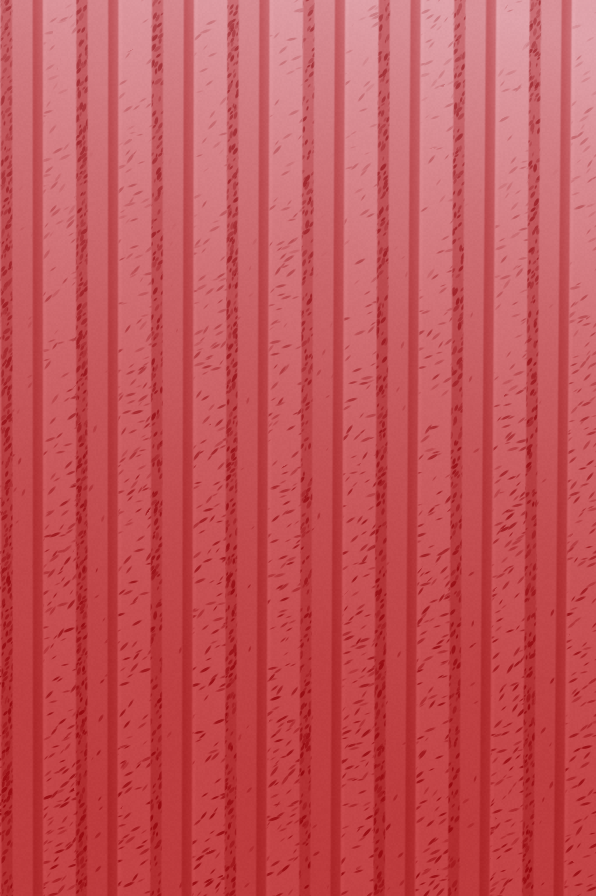
Reproduce this texture procedurally as a WebGL 2 fragment shader.

```glsl
#version 300 es
precision highp float;

uniform vec2 u_resolution;
out vec4 fragColor;

const float PITCH = 0.1268;      // width of one rib and pan, canvas width = 1
const float FIRST_GROOVE = 0.011;
const vec3 PAINT_LOW = vec3(0.760, 0.250, 0.260);
const vec3 PAINT_HIGH = vec3(0.872, 0.625, 0.655);
const vec3 SHADE = vec3(0.885, 0.600, 0.610);
const vec3 WET_LOW = vec3(0.590, 0.035, 0.060);
const vec3 WET_HIGH = vec3(0.640, 0.190, 0.220);

float hash(vec2 p) {
    vec3 q = fract(vec3(p.xyx) * 0.1031);
    q += dot(q, q.yzx + 33.33);
    return fract((q.x + q.y) * q.z);
}

// Soft-edged strip between two positions
float strip(float x, float left, float right, float soft) {
    return smoothstep(left - soft, left + soft, x)
         * (1.0 - smoothstep(right - soft, right + soft, x));
}

// Broad uneven patches in 0..1
float patches(vec2 p) {
    float s = sin(p.x * 9.0 + 2.0 * sin(p.y * 5.0)) + sin(p.y * 13.0 - p.x * 17.0 + 1.3);
    return 0.5 + 0.25 * s;
}

// Slanted drops: one jittered ellipse per cell, kept with the given chance
float drops(vec2 p, float cell, float angle, vec2 radii, float chance, float pixel) {
    vec2 along = vec2(cos(angle), sin(angle));
    vec2 home = floor(p / cell);
    float cover = 0.0;
    for (int j = -1; j <= 1; j++) {
        for (int i = -1; i <= 1; i++) {
            vec2 id = home + vec2(i, j);
            vec2 jitter = vec2(hash(id + 3.7), hash(id + 41.3));
            vec2 d = p - (id + jitter) * cell;
            float turn = (hash(id + 77.1) - 0.5) * 0.8;
            vec2 axis = along * cos(turn) + vec2(-along.y, along.x) * sin(turn);
            vec2 size = radii * mix(0.50, 1.30, hash(id + 19.9));
            vec2 e = vec2(dot(d, axis), dot(d, vec2(-axis.y, axis.x))) / size;
            float edge = (length(e) - 1.0) * size.y;
            float drop = 1.0 - smoothstep(-0.6 * pixel, 0.6 * pixel, edge);
            float kept = step(hash(id + 58.6), chance);
            cover = max(cover, drop * kept * mix(0.35, 1.0, hash(id + 91.2)));
        }
    }
    return cover;
}

// Painted sheet brightening toward the top right
vec3 paint(vec2 uv) {
    float sheen = pow(uv.y, 1.75) * mix(0.82, 1.08, uv.x);
    sheen += 0.012 * sin(uv.x * 23.0 + uv.y * 7.0) * sin(uv.y * 19.0);
    return mix(PAINT_LOW, PAINT_HIGH, clamp(sheen, 0.0, 1.0));
}

void main() {
    vec2 uv = gl_FragCoord.xy / u_resolution;
    vec2 p = gl_FragCoord.xy / u_resolution.x;
    float pixel = 1.0 / u_resolution.x;

    // Ribs draw slightly together toward the bottom
    float lean = 0.016 * (1.0 - uv.y) * (uv.x - 0.08);
    float along = (uv.x + lean - FIRST_GROOVE) / PITCH;
    float column = floor(along + 0.5);
    float offset = along - column;
    float t = fract(along);
    float soft = max(0.018, pixel / PITCH);

    // Profile: wet groove, smooth rib, shaded fold, wide pan
    float groove = strip(offset, -0.075, 0.072, soft);
    float rib = strip(t, 0.072, 0.345, soft);
    float fold = strip(t, 0.345, 0.478, soft);
    float pan = strip(t, 0.490, 0.925, soft);
    float foldDepth = mix(1.0, 0.76, smoothstep(0.36, 0.48, t));

    vec3 color = paint(uv);
    color *= mix(vec3(1.0), vec3(0.975, 0.910, 0.910), rib);
    color *= mix(vec3(1.0), SHADE, fold * foldDepth);
    color *= mix(vec3(1.0), SHADE, groove * mix(0.68, 0.88, hash(vec2(column, 5.0))));
    color += pan * vec3(0.004, 0.010, 0.010);
    color += 0.014 * strip(t, 0.485, 0.530, soft);

    // Drops on the pans thin out with height; grooves hold a denser run
    float low = 1.0 - smoothstep(0.25, 0.95, uv.y);
    float patchy = patches(p);
    float panChance = mix(0.26, 0.58, low) * mix(0.5, 1.25, patchy);
    float panDrops = drops(p, 0.0140, 0.60, vec2(0.0072, 0.0019), panChance, pixel);
    float grooveChance = mix(0.42, 0.72, hash(vec2(column, 23.0)));
    float grooveDrops = drops(p + 4.0, 0.0085, 1.05, vec2(0.0058, 0.0025), grooveChance, pixel);
    float strayDrops = drops(p + 9.0, 0.030, 0.90, vec2(0.0050, 0.0018), 0.28, pixel);

    float wet = panDrops * pan * mix(0.32, 0.92, low);
    wet = max(wet, grooveDrops * groove * mix(0.88, 1.0, low));
    wet = max(wet, strayDrops * rib * 0.75 * low);
    color = mix(color, mix(WET_LOW, WET_HIGH, uv.y * uv.y), wet);

    // Fine grain of the coating
    color += (hash(floor(p * 340.0)) - 0.5) * 0.014;
    fragColor = vec4(clamp(color, 0.0, 1.0), 1.0);
}
```
